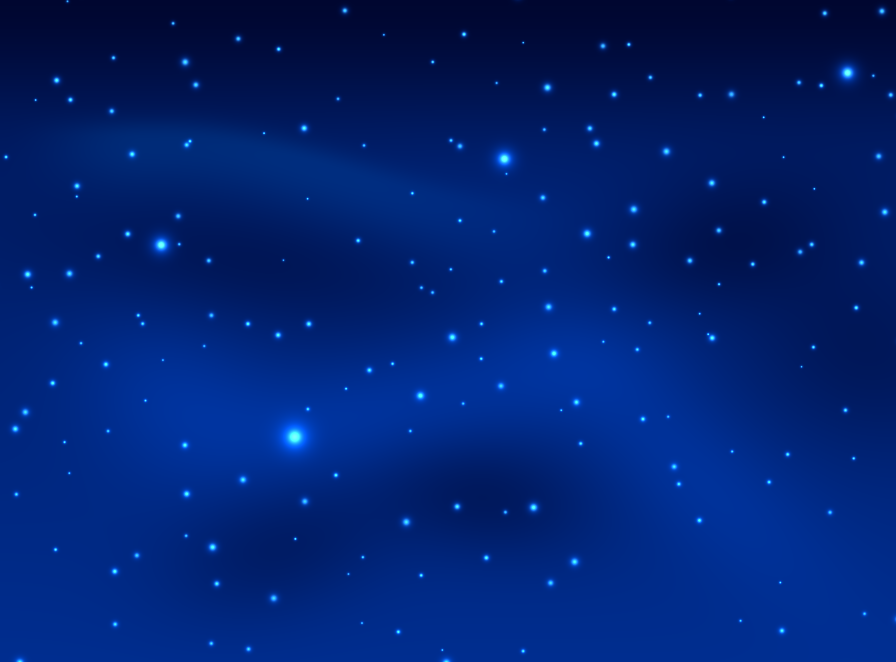
A WebGL 1 fragment shader for this background:

```glsl
precision highp float;
// Deep blue night sky with soft nebula clouds, small cyan stars and a few glowing ones.

uniform vec2 u_resolution;

#define SKY_DARK vec3(0.0, 0.05, 0.25)
#define SKY_BRIGHT vec3(0.0, 0.21, 0.64)
#define STAR_CORE vec3(0.35, 0.9, 1.0)
#define STAR_HALO vec3(0.0, 0.38, 0.95)
#define STAR_ROWS 14.0
#define STAR_MIN 0.0011
#define STAR_MAX 0.0042
#define GLOW_COUNT 4
#define GLOW_SIZE 0.0058
#define WISP_STRENGTH 0.24

vec3 hash3(vec2 p) {
  vec3 q = fract(p.xyx * vec3(0.1031, 0.1030, 0.0973));
  q += dot(q, q.yxz + 33.33);
  return fract((q.xxy + q.yzz) * q.zyx);
}

float gaussian(float d, float radius) {
  return exp(-d * d / (radius * radius));
}

// Soft elliptical cloud, turned by an angle in radians.
float cloud(vec2 p, vec2 centre, vec2 radii, float angle) {
  float c = cos(angle), s = sin(angle);
  vec2 d = p - centre;
  return gaussian(length(vec2(c * d.x + s * d.y, c * d.y - s * d.x) / radii), 1.0);
}

// Thin curved veil with a crisper upper edge.
float wisp(vec2 p) {
  float d = p.y - 0.79 + 0.12 * smoothstep(0.25, 0.85, p.x);
  float fade = smoothstep(0.0, 0.22, p.x) * (1.0 - smoothstep(0.4, 0.95, p.x));
  return fade * gaussian(d, d > 0.0 ? 0.03 : 0.075);
}

// Brightness of the sky: vertical gradient, bright clouds, dark gaps.
float skyLevel(vec2 p) {
  float level = 0.8 - 0.58 * p.y - 0.38 * smoothstep(0.75, 1.0, p.y);
  level += 0.32 * cloud(p, vec2(0.26, 0.41), vec2(0.16, 0.12), -0.4);
  level += 0.33 * cloud(p, vec2(0.52, 0.36), vec2(0.22, 0.09), 0.15);
  level += 0.27 * cloud(p, vec2(0.82, 0.45), vec2(0.22, 0.10), 0.2);
  level += 0.28 * cloud(p, vec2(1.03, 0.31), vec2(0.28, 0.10), -0.75);
  level += 0.15 * cloud(p, vec2(0.75, 0.68), vec2(0.32, 0.11), 0.0);
  level -= 0.38 * cloud(p, vec2(0.73, 0.25), vec2(0.16, 0.09), -0.2);
  level -= 0.34 * cloud(p, vec2(0.42, 0.17), vec2(0.17, 0.10), 0.3);
  level -= 0.26 * cloud(p, vec2(0.40, 0.60), vec2(0.30, 0.09), -0.1);
  level -= 0.34 * cloud(p, vec2(1.09, 0.63), vec2(0.17, 0.10), 0.2);
  level -= 0.28 * cloud(p, vec2(1.31, 0.46), vec2(0.18, 0.14), -0.4);
  return level;
}

vec3 star(float d, float radius, float strength) {
  float r = max(radius, 0.6 / u_resolution.y);
  float coverage = strength * min(1.0, radius * radius / (r * r));
  return coverage * (STAR_CORE * gaussian(d, r) + 0.45 * STAR_HALO * gaussian(d, 2.1 * r));
}

// One possible star per grid cell, sparser towards the top and bottom.
vec3 starField(vec2 p) {
  vec3 light = vec3(0.0);
  vec2 home = floor(p * STAR_ROWS);
  for (int j = -1; j <= 1; j++) {
    for (int i = -1; i <= 1; i++) {
      vec2 cell = home + vec2(float(i), float(j));
      vec3 place = hash3(cell + 17.0);
      vec3 kind = hash3(cell + 71.0);
      vec2 position = (cell + place.xy) / STAR_ROWS;
      float density = 0.5 + 0.38 * gaussian(position.y - 0.58, 0.35);
      float radius = mix(STAR_MIN, STAR_MAX, pow(kind.x, 1.3));
      float present = step(place.z, density);
      light += present * star(length(p - position), radius, 0.65 + 0.35 * kind.y);
    }
  }
  return light;
}

// Large stars with wide halos; the last one is the biggest.
vec3 glowingStars(vec2 p, float aspect) {
  vec3 light = vec3(0.0);
  for (int i = 0; i < GLOW_COUNT; i++) {
    float k = float(i);
    vec2 position = vec2(aspect * fract(0.18 + 0.383 * k), 0.3 + mod(0.33 + 0.13 * k, 0.68));
    float size = GLOW_SIZE * (i == GLOW_COUNT - 1 ? 1.5 : 1.0);
    float d = length(p - position);
    light += vec3(0.5, 0.9, 0.9) * gaussian(d, size);
    light += STAR_HALO * (0.55 * gaussian(d, 1.8 * size) + 0.3 * gaussian(d, 3.2 * size));
  }
  return light;
}

void main() {
  vec2 p = gl_FragCoord.xy / u_resolution.y;
  float veil = WISP_STRENGTH * wisp(p);
  vec3 color = mix(SKY_DARK, SKY_BRIGHT, skyLevel(p) + veil);
  color.g += 0.12 * veil;
  color += starField(p) + glowingStars(p, u_resolution.x / u_resolution.y);
  gl_FragColor = vec4(clamp(color, 0.0, 1.0), 1.0);
}
```
